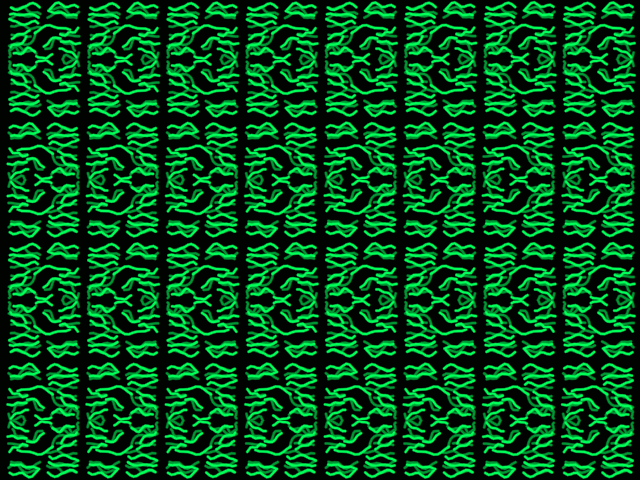
Reproduce this pattern procedurally as a Shadertoy shader.

```glsl
// Eight by four tiles of wriggling green strokes on black. Each tile mirrors
// about its horizontal axis, and alternate rows flip left to right. Strokes
// are bent lines with gradient-noise wobble, bright ones laid over dark ones.

const vec2 GRID = vec2(8.0, 4.0);
const vec2 FIRST_CENTRE = vec2(0.0911, 0.1240); // in canvas heights
const vec2 PITCH = vec2(0.1651, 0.2508);
const float TILE_WIDTH = 0.156;
const float TILE_JITTER = 0.008;
const float HALF_LINE = 0.0175;                 // in tile widths
const float SOFTNESS = 1.4;                     // edge width in pixels
const float WOBBLE = 0.28;                      // share of stroke length
const float WOBBLE_RATE = 2.1;
const int STEPS = 9;
const int BANDS = 6;
const float TOP_BAND = 0.70;
const float BAND_GAP = 0.122;
const float DARK_DROP = 0.035;
const vec3 BLACK = vec3(0.0, 0.01, 0.0);
const vec3 DARK_GREEN = vec3(0.0, 0.59, 0.20);
const vec3 BRIGHT_GREEN = vec3(0.0, 1.0, 0.35);

float hash(float n) {
    return fract(sin(n * 12.9898 + 4.137) * 43758.5453);
}

// One-dimensional gradient noise, zero at the integers
float gradientNoise(float x) {
    float i = floor(x), f = x - i;
    float left = (hash(i) * 2.0 - 1.0) * f;
    float right = (hash(i + 1.0) * 2.0 - 1.0) * (f - 1.0);
    return 2.0 * mix(left, right, f * f * (3.0 - 2.0 * f));
}

float segment(vec2 p, vec2 a, vec2 b) {
    vec2 pa = p - a, ba = b - a;
    return length(pa - ba * clamp(dot(pa, ba) / dot(ba, ba), 0.0, 1.0));
}

// Distance to a wobbling line from a to b, bowed to its left by bend
float stroke(vec2 p, vec2 a, vec2 b, float bend, float seed) {
    float wobble = WOBBLE * distance(a, b);
    float d = segment(p, a, b);
    if (d > abs(bend) + wobble + 3.0 * HALF_LINE) return d;
    vec2 along = normalize(b - a);
    vec2 side = vec2(-along.y, along.x);
    vec2 last = a;
    d = 1e3;
    for (int i = 0; i <= STEPS; i++) {
        float t = float(i) / float(STEPS);
        float wave = wobble * gradientNoise(seed * 17.0 + t * WOBBLE_RATE);
        vec2 next = mix(a, b, t) + side * (4.0 * bend * t * (1.0 - t) + wave);
        if (i > 0) d = min(d, segment(p, last, next));
        last = next;
    }
    return d;
}

// Two strokes per band, long near the tile edge and short near the axis
float scatter(vec2 p, float seed) {
    float d = 1e3;
    for (int i = 0; i < 2 * BANDS; i++) {
        if (i == 5 || i == 10) continue;        // room for the arch and bar
        int band = i / 2;
        float n = seed + float(i) * 3.7;
        bool outer = band < 3;
        float side = i % 2 == 0 ? -1.0 : 1.0;
        vec2 centre = vec2(side * (outer ? 0.25 : 0.33),
                           TOP_BAND - BAND_GAP * float(band));
        centre += (vec2(hash(n), hash(n + 1.3)) - 0.5) * vec2(0.06, 0.06);
        float angle = (hash(n + 2.1) - 0.5) * (outer ? 0.5 : 1.3);
        vec2 reach = vec2(cos(angle), sin(angle)) * (outer ? 0.19 : 0.125);
        float bend = (hash(n + 5.9) - 0.5) * 0.06;
        d = min(d, stroke(p, centre - reach, centre + reach, bend, n));
    }
    return d;
}

float brightStrokes(vec2 p) {
    float d = scatter(p, 11.0);
    d = min(d, stroke(p, vec2(-0.12, 0.35), vec2(0.35, 0.39), 0.08, 2.0));   // arch
    d = min(d, stroke(p, vec2(0.00, 0.17), vec2(0.22, 0.28), 0.04, 3.0));    // crescent
    d = min(d, stroke(p, vec2(-0.40, 0.08), vec2(-0.12, 0.11), 0.0, 4.0));   // bar
    return min(d, stroke(p, vec2(-0.10, 0.04), vec2(0.11, 0.07), -0.04, 5.0)); // fork
}

float darkStrokes(vec2 p) {
    float d = scatter(p + vec2(0.0, DARK_DROP), 67.0);
    d = min(d, stroke(p, vec2(-0.11, 0.36), vec2(-0.44, 0.20), 0.10, 6.0));  // stem
    d = min(d, stroke(p, vec2(-0.46, 0.03), vec2(-0.45, 0.14), 0.0, 7.0));   // spine
    d = min(d, stroke(p, vec2(-0.45, 0.12), vec2(-0.10, 0.09), 0.02, 9.0));  // shelf
    return min(d, stroke(p, vec2(0.02, 0.14), vec2(0.25, 0.25), 0.03, 8.0)); // shade
}

void mainImage(out vec4 fragColor, in vec2 fragCoord) {
    // Find the tile and its local frame
    vec2 canvas = fragCoord / iResolution.y - FIRST_CENTRE;
    vec2 id = clamp(floor(canvas / PITCH + 0.5), vec2(0.0), GRID - 1.0);
    vec2 p = (canvas - id * PITCH) / TILE_WIDTH;
    float tile = id.x + id.y * GRID.x;
    p += (vec2(hash(tile), hash(tile + 50.0)) - 0.5) * TILE_JITTER;
    if (mod(id.y, 2.0) < 0.5) p.x = -p.x;
    p.y = abs(p.y);

    // Lay bright strokes over dark ones
    float edge = SOFTNESS / (iResolution.y * TILE_WIDTH);
    float dark = clamp(0.5 - (darkStrokes(p) - HALF_LINE) / edge, 0.0, 1.0);
    float bright = clamp(0.5 - (brightStrokes(p) - HALF_LINE) / edge, 0.0, 1.0);
    vec3 color = mix(BLACK, DARK_GREEN, dark);
    color = mix(color, BRIGHT_GREEN, bright);
    fragColor = vec4(color, 1.0);
}
```
